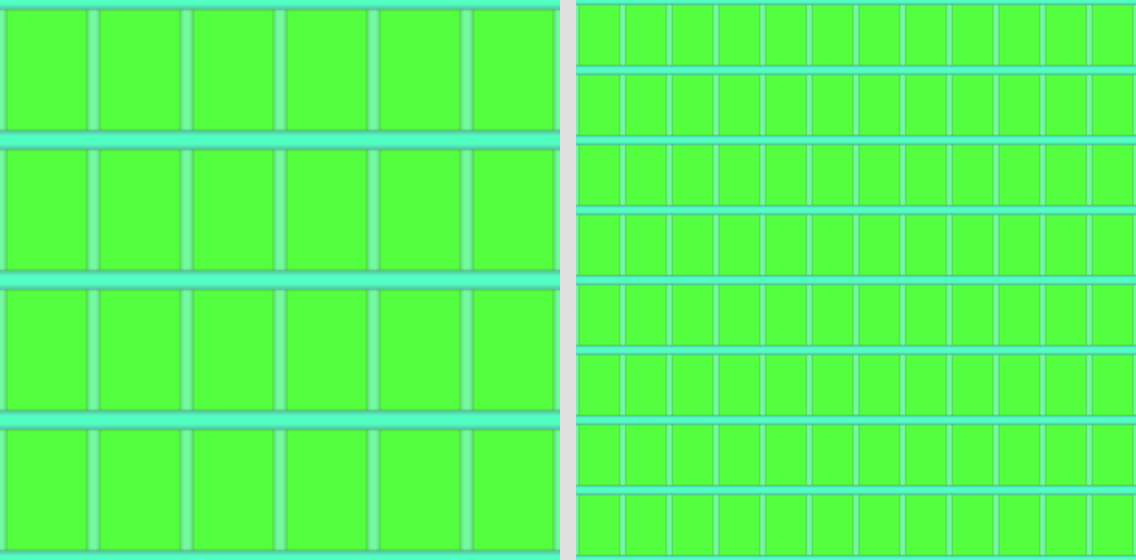
Left, the tile; right, the same tile 2 across and 2 down.
Write a WebGL 2 fragment shader that draws this pattern.

```glsl
#version 300 es
precision highp float;
// Green panels in a 6 by 4 grid, split by soft mint posts under rounded turquoise rails.

uniform vec2 u_resolution;
out vec4 outColor;

const vec2 REPEATS = vec2(6.0, 4.0);       // panels across and down
const float POST_HALF_WIDTH = 0.0112;      // in canvas units
const float RAIL_HALF_WIDTH = 0.0172;
const float EDGE_SOFTNESS = 0.0022;
const float SHADOW_REACH = 0.0045;
const float SHADOW_STRENGTH = 0.12;

const vec3 PANEL_GREEN = vec3(0.33, 1.00, 0.25);
const vec3 POST_LIGHT = vec3(0.45, 0.98, 0.62);
const vec3 POST_DARK = vec3(0.40, 0.86, 0.52);
const vec3 RAIL_LIGHT = vec3(0.32, 1.00, 0.76);
const vec3 RAIL_DARK = vec3(0.33, 0.76, 0.64);

// Lays a rounded bar with a faint contact shadow over the colour below.
vec3 layBar(vec3 below, float dist, float halfWidth, vec3 light, vec3 dark, float softness) {
    float outside = dist - halfWidth;
    float shadow = 1.0 - smoothstep(0.0, SHADOW_REACH, outside);
    below *= 1.0 - SHADOW_STRENGTH * shadow;
    vec3 bar = mix(light, dark, smoothstep(0.3, 1.05, dist / halfWidth));
    return mix(bar, below, smoothstep(-softness, softness, outside));
}

void main() {
    vec2 uv = gl_FragCoord.xy / u_resolution;

    // Distance to the nearest grid line on each axis, in canvas units
    vec2 lineDist = (0.5 - abs(fract(uv * REPEATS) - 0.5)) / REPEATS;
    vec2 softness = max(vec2(EDGE_SOFTNESS), 0.75 / u_resolution);

    // Posts first, then rails across them
    vec3 color = PANEL_GREEN;
    color = layBar(color, lineDist.x, POST_HALF_WIDTH, POST_LIGHT, POST_DARK, softness.x);
    color = layBar(color, lineDist.y, RAIL_HALF_WIDTH, RAIL_LIGHT, RAIL_DARK, softness.y);

    outColor = vec4(color, 1.0);
}
```
